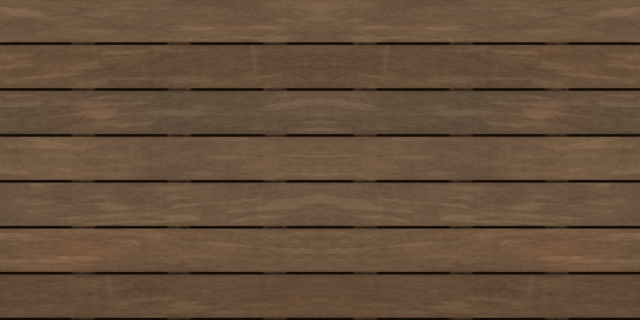
Reproduce this texture procedurally as a WebGL 2 fragment shader.

```glsl
#version 300 es
precision highp float;
// Weathered horizontal deck planks with dark gaps, mirrored about the vertical centre line.

#define PITCH 0.1435          // plank height including its gap
#define FIRST_GAP 0.1362      // first gap, measured from the top
#define GAP_HALF 0.0039       // half the gap thickness
#define BATTEN_STEP 0.2995    // spacing of the battens seen through the gaps
#define BATTEN_START 0.141    // first batten, measured from the centre line
#define BATTEN_HALF 0.036
#define GRAIN 0.17            // contrast of the fine grain
#define BLOTCH 0.085          // contrast of the broad stains
#define WOOD vec3(0.412, 0.323, 0.243)
#define BATTEN vec3(0.27, 0.195, 0.13)
#define GAP vec3(0.08, 0.042, 0.015)

uniform vec2 u_resolution;
out vec4 fragColor;

// Brightness and warmth of each plank, top to bottom
const float TONE[7] = float[7](1.04, 0.95, 0.95, 1.04, 1.01, 1.02, 0.92);
const float WARMTH[7] = float[7](0.0, 0.8, -0.9, -0.1, -0.4, 0.5, 1.0);

vec2 hash2(vec2 p) {
  return fract(sin(vec2(dot(p, vec2(127.1, 311.7)), dot(p, vec2(269.5, 183.3)))) * 43758.55);
}

// Smooth cellular noise, centred on zero: cell values blended by distance
float cells(vec2 p) {
  vec2 base = floor(p);
  float sum = 0.0, total = 0.0;
  for (int y = -1; y <= 1; y++) {
    for (int x = -1; x <= 1; x++) {
      vec2 id = base + vec2(x, y);
      vec2 toCell = id + 0.15 + 0.7 * hash2(id) - p;
      float weight = exp(-7.0 * dot(toCell, toCell));
      sum += weight * hash2(id + 37.0).x;
      total += weight;
    }
  }
  return sum / total - 0.5;
}

// Long fibres: stretched cells, each octave finer
float grain(vec2 p) {
  float sum = 0.0, amp = 0.3;
  vec2 scale = vec2(6.0, 48.0);
  for (int i = 0; i < 4; i++) {
    sum += amp * cells(p * scale);
    scale *= vec2(2.1, 1.6);
    amp *= 1.05;
  }
  return sum;
}

vec3 plank(float m, float v, int row) {
  float r = float(row);
  vec2 seed = hash2(vec2(r, 5.0));
  // Gently slanted, wavy fibres
  float bend = (seed.x - 0.5) * 0.12 * m + 0.005 * sin(m * 7.0 + r * 2.0);
  vec2 q = vec2(m, v * PITCH + bend) + seed * 9.0 + r;
  float fibres = grain(q);
  float stain = cells(q * vec2(3.5, 13.0)) + 0.6 * cells(q * vec2(9.0, 24.0) + 4.0);
  float speck = cells(q * vec2(100.0, 150.0));

  float light = TONE[row] + GRAIN * fibres + BLOTCH * stain + 0.07 * speck;
  vec3 color = WOOD * light;

  // Thin pale scuffs along the fibres
  float scuff = smoothstep(0.18, 0.5, cells(q * vec2(9.0, 85.0) + 11.0) + 0.35 * stain);
  color += vec3(0.042, 0.04, 0.032) * scuff;

  // Warm or grey cast, with a rusty patch on every third plank
  float rust = mod(r, 3.0) == 2.0 ? 1.0 : 0.0;
  vec2 patchOffset = vec2((m - 0.74) / 0.13, (v - 0.62) / 0.4);
  rust *= exp(-dot(patchOffset, patchOffset)) * (0.8 + 0.6 * stain);
  color += vec3(0.009, -0.003, -0.007) * (WARMTH[row] + 0.7 * stain);
  color += vec3(0.04, 0.008, -0.004) * rust;

  // Faint upright mark on every fifth plank
  float mark = mod(r, 5.0) == 1.0 ? 1.0 : 0.0;
  float offset = (m - 0.21 - 0.09 * (r - 1.0) + 0.012 * v) / 0.009;
  color += 0.05 * mark * exp(-offset * offset) * (0.6 + fibres) * smoothstep(1.0, 0.3, v);
  return color;
}

void main() {
  vec2 p = gl_FragCoord.xy / u_resolution.y;
  float m = abs(p.x - 0.5 * u_resolution.x / u_resolution.y);
  float rows = (1.0 - p.y - FIRST_GAP) / PITCH + 1.0;
  int row = clamp(int(floor(rows)), 0, 6);
  float v = fract(rows);
  vec3 color = plank(m, v, row);

  // Rounded plank edges
  float fromGap = min(v, 1.0 - v) * PITCH;
  color *= 1.0 - 0.16 * exp(-max(fromGap - GAP_HALF, 0.0) / 0.004);

  // Dark gaps, interrupted by the brown battens beneath
  float soft = max(0.0016, 0.75 / u_resolution.y);
  float nearest = mod(m - BATTEN_START + 0.5 * BATTEN_STEP, BATTEN_STEP) - 0.5 * BATTEN_STEP;
  float batten = 1.0 - smoothstep(BATTEN_HALF - 0.006, BATTEN_HALF + 0.006, abs(nearest));
  float shade = v < 0.5 ? 0.75 : 1.0;
  vec3 gapColor = mix(GAP, BATTEN * shade * (1.0 + 0.5 * cells(p * 60.0)), batten * 0.85);
  float gap = 1.0 - smoothstep(GAP_HALF - soft, GAP_HALF + soft, fromGap);
  fragColor = vec4(mix(color, gapColor, gap), 1.0);
}
```
